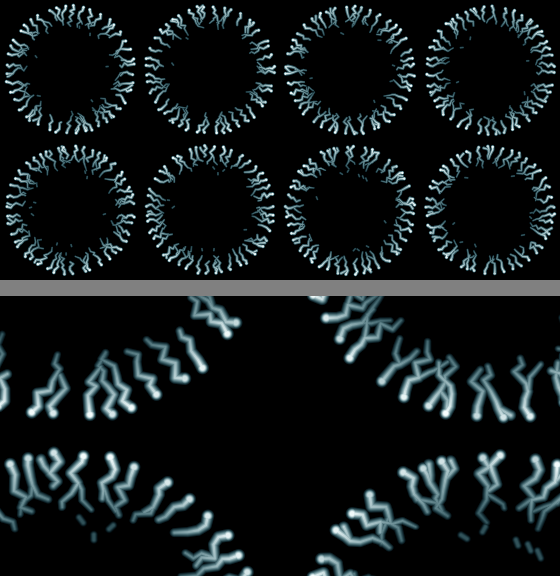
Top: the whole. Bottom: its middle third, enlarged.
This pattern is drawn by a Shadertoy shader. Its source:

```glsl
// Four by two rings of pale electric bolts that crackle inward from each rim.
// Polar space is cut into sectors; each holds a jagged chain of segments,
// often with a side fork, plus a stray spark. Hashes vary every sector and ring.

const float TAU = 6.2831853;
const float BOLTS = 44.0;

float hash(float seed, float salt) {
    return fract(sin(seed * 12.9898 + salt * 78.233) * 43758.5453);
}

float segmentDistance(vec2 p, vec2 a, vec2 b) {
    vec2 ab = b - a;
    return length(p - a - ab * clamp(dot(p - a, ab) / dot(ab, ab), 0.0, 1.0));
}

// Jagged point number k along an arm; point 0 stays at the start
vec2 knot(vec2 start, vec2 stride, float k, float seed) {
    vec2 wobble = vec2(hash(seed, k + 0.3), hash(seed, k + 20.7)) - 0.5;
    return start + stride * k + wobble * vec2(0.034, 0.014) * min(k, 1.0);
}

float armDistance(vec2 p, vec2 start, vec2 stride, float count, float seed) {
    float d = 1.0;
    vec2 a = start;
    for (float k = 1.0; k <= count; k++) {
        vec2 b = knot(start, stride, k, seed);
        d = min(d, segmentDistance(p, a, b));
        a = b;
    }
    return d;
}

// Soft stroke that thins and dims with depth below the rim
float stroke(float d, float depth, float power) {
    float fade = clamp(depth / 0.16, 0.0, 1.0);
    float width = mix(0.0165, 0.0095, fade);
    float profile = clamp(1.12 * (1.0 - d / width), 0.0, 1.0);
    return power * mix(1.0, 0.38, fade) * profile;
}

// p.x runs along the rim, p.y is the depth inward
float bolt(vec2 p, float seed) {
    vec2 start = vec2(0.0, 0.016 * hash(seed, 1.1));
    vec2 stride = vec2(0.014 * (hash(seed, 2.1) - 0.5), 0.021);
    float count = 4.0 + floor(4.0 * hash(seed, 3.1));
    float power = mix(0.82, 1.0, hash(seed, 10.1));
    float light = stroke(armDistance(p, start, stride, count, seed), p.y, power);

    // Thinner fork leaves a middle knot, either inward or back to the rim
    if (hash(seed, 4.1) < 0.55) {
        float side = hash(seed, 5.1) < 0.5 ? -1.0 : 1.0;
        bool inward = hash(seed, 6.1) < 0.7;
        vec2 forkStride = vec2(side * 0.014, inward ? 0.018 : -0.020);
        vec2 root = knot(start, stride, inward ? 3.0 : 2.0, seed);
        float d = armDistance(p, root, forkStride, inward ? 3.0 : 2.0, seed + 500.0);
        light = max(light, stroke(d * 1.12, p.y, power * 0.9));
    }

    // Small bead where the bolt meets the rim
    light = max(light, power * smoothstep(0.017, 0.004, length(p - start)));

    // Faint stray spark further in
    if (hash(seed, 7.1) < 0.16) {
        vec2 spark = vec2(0.0, 0.14 + 0.07 * hash(seed, 8.1));
        vec2 tilt = vec2(0.03 * (hash(seed, 9.1) - 0.5), 0.012);
        light = max(light, 0.32 * smoothstep(0.011, 0.001, segmentDistance(p, spark, spark + tilt)));
    }
    return light;
}

void mainImage(out vec4 fragColor, in vec2 fragCoord) {
    // Grid of rings
    vec2 grid = fragCoord / iResolution.xy * vec2(4.0, 2.0);
    vec2 cell = floor(grid);
    vec2 q = fract(grid) - 0.5;
    float radius = length(q);
    float sector = (atan(q.y, q.x) / TAU + 0.5) * BOLTS;

    // Nearby sectors may reach into this one
    float light = 0.0;
    if (radius > 0.19 && radius < 0.49) {
        for (float j = -2.0; j <= 2.0; j++) {
            float index = floor(sector) + j;
            float seed = mod(index, BOLTS) + BOLTS * (cell.x + 4.0 * cell.y);
            float center = index + 0.5 + 0.6 * (hash(seed, 0.1) - 0.5);
            vec2 p = vec2((sector - center) * TAU / BOLTS * radius, 0.463 - radius);
            light = max(light, bolt(p, seed));
        }
    }

    // Teal glow rising to icy white
    fragColor = vec4(pow(vec3(light), vec3(1.42, 1.0, 0.92)) * vec3(0.97, 1.0, 1.0), 1.0);
}
```
